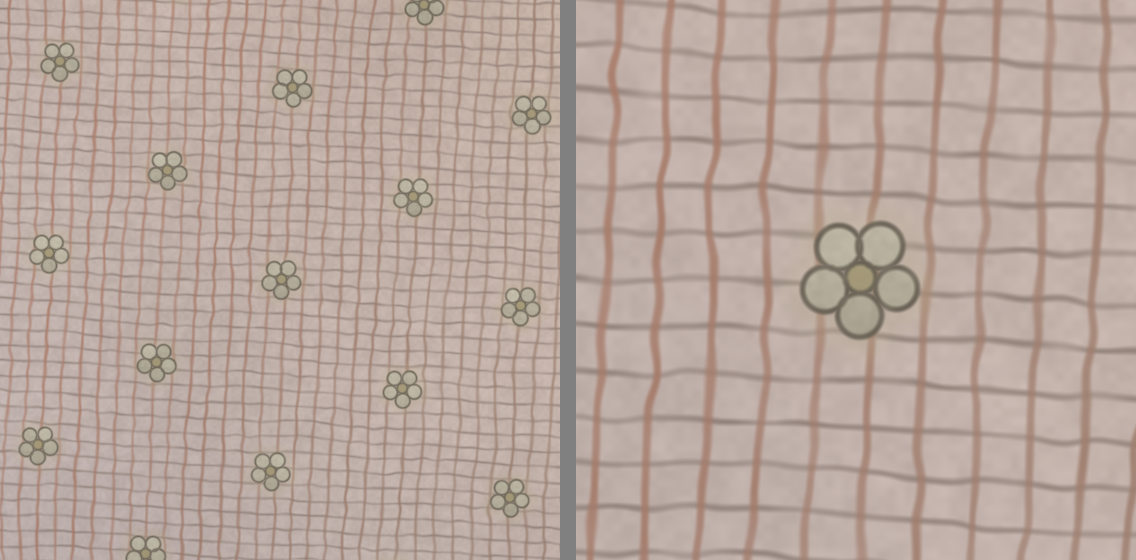
Left, the full canvas; right, a detail of the centre.
Write a Shadertoy shader that draws this pattern.

```glsl
// Tilted woven check cloth with staggered five-petal outlined flowers
#define CHECKS vec2(31.0, 36.5)      // threads across and down
#define TILT 0.052                   // slope of the weave
#define WARP_HALF 0.0024             // half width of upright threads
#define WEFT_HALF 0.0018             // half width of level threads
#define STEP_U vec2(0.427, -0.047)   // flower lattice, across
#define STEP_V vec2(0.0195, 0.3425)  // flower lattice, up
#define ORIGIN vec2(0.5066, 0.5013)  // lattice anchor
#define PETAL_RING 0.0222            // flower centre to petal centre
#define PETAL_RADIUS 0.0130
#define OUTLINE_HALF 0.0016
#define CLOTH vec3(0.755, 0.691, 0.663)
#define INK vec3(0.40, 0.375, 0.325)

const float TAU = 6.2831853;

float hash(vec2 p) {
    vec3 q = fract(p.xyx * vec3(0.1031, 0.1030, 0.0973));
    q += dot(q, q.yzx + 33.33);
    return fract((q.x + q.y) * q.z);
}

float noise(vec2 p) {
    vec2 i = floor(p), f = fract(p);
    f = f * f * (3.0 - 2.0 * f);
    return mix(mix(hash(i), hash(i + vec2(1, 0)), f.x),
               mix(hash(i + vec2(0, 1)), hash(i + vec2(1, 1)), f.x), f.y);
}

// Coverage of a soft-edged shape from its signed distance
float cover(float d, float soft) {
    return 1.0 - smoothstep(-soft, soft, d);
}

// Checked ground: reddish upright threads, greyer broken level threads
vec3 weave(vec2 uv, float soft) {
    vec2 grid = vec2(uv.x - TILT * uv.y, uv.y + TILT * uv.x) * CHECKS;
    grid += 0.30 * (vec2(noise(uv * 9.0), noise(uv * 9.0 + 40.0)) - 0.5);
    grid += 0.16 * (vec2(noise(uv * 45.0), noise(uv * 45.0 + 70.0)) - 0.5);
    vec2 cell = floor(grid + 0.5);
    vec2 dist = abs(grid - cell) / CHECKS;

    vec3 col = CLOTH;
    col += 0.035 * (noise(uv * 60.0) - 0.5);
    col += 0.030 * (noise(uv * 190.0) - 0.5);
    col += vec3(0.012, 0.0, -0.018) * (uv.x + uv.y - 1.0);

    float weft = cover(dist.y - WEFT_HALF, soft * 1.3);
    weft *= 0.42 + 0.48 * noise(vec2(grid.x * 1.3, cell.y * 7.0));
    col = mix(col, vec3(0.55, 0.49, 0.46), weft);

    float warp = cover(dist.x - WARP_HALF, soft * 1.3);
    warp *= 0.52 + 0.22 * hash(vec2(cell.x, 5.0))
          + 0.22 * noise(vec2(cell.x * 7.0, grid.y * 0.9));
    vec3 thread = mix(vec3(0.60, 0.49, 0.43), vec3(0.66, 0.48, 0.41),
                      smoothstep(0.9, 0.2, uv.x - 0.4 * uv.y + 0.2));
    return mix(col, thread, warp);
}

// Nearest flower centre on one of the two interleaved lattices
vec2 flowerCentre(vec2 uv, float stagger, out vec2 id) {
    vec2 lattice = inverse(mat2(STEP_U, STEP_V)) * (uv - ORIGIN);
    id = floor(lattice - 0.5 * stagger + 0.5) + 0.5 * stagger;
    vec2 centre = ORIGIN + STEP_U * id.x + STEP_V * id.y;
    centre.x += 0.0078 * cos(TAU * (2.0 * id.x - 1.0) / 3.0);
    return centre;
}

// Five round petals about a small yellowish heart
vec3 flower(vec3 col, vec2 p, vec2 id, float soft) {
    float heart = length(p) - (PETAL_RING - PETAL_RADIUS);
    float body = heart, ring = abs(heart);
    float shade = 0.0;
    for (int k = 0; k < 5; k++) {
        vec2 seed = id * 17.0 + float(k) * 3.7;
        float angle = TAU * (float(k) / 5.0 - 0.244) + 0.12 * (hash(seed) - 0.5);
        vec2 petal = PETAL_RING * vec2(cos(angle), sin(angle));
        float radius = PETAL_RADIUS * (0.95 + 0.1 * hash(seed + 9.0));
        float d = length(p - petal) - radius;
        body = min(body, d);
        ring = min(ring, abs(d));
        shade += cover(d, soft) * (hash(seed + 23.0) - 0.5);
    }
    // Faint stain, pale fill, heart, then the outline
    col = mix(col, vec3(0.73, 0.68, 0.56), 0.28 * smoothstep(0.024, 0.0, body));
    vec3 fill = vec3(0.70, 0.68, 0.61) + 0.06 * shade + 1.1 * p.y;
    fill += 0.04 * (noise(p * 220.0 + id * 31.0) - 0.5);
    col = mix(col, fill, 0.88 * cover(body, soft));
    col = mix(col, vec3(0.62, 0.57, 0.43), 0.8 * cover(heart, soft));
    float wear = 0.76 + 0.22 * noise(p * 130.0 + id * 13.0);
    return mix(col, INK, wear * cover(ring - OUTLINE_HALF, soft));
}

void mainImage(out vec4 fragColor, in vec2 fragCoord) {
    vec2 uv = fragCoord / iResolution.y;
    float soft = 0.0010 + 0.7 / iResolution.y;

    vec3 col = weave(uv, soft);
    for (int layer = 0; layer < 2; layer++) {
        vec2 id;
        vec2 centre = flowerCentre(uv, float(layer), id);
        col = flower(col, uv - centre, id, soft);
    }

    // Uneven light over the cloth
    col *= 0.975 + 0.05 * noise(uv * 3.0 + 11.0);
    fragColor = vec4(col, 1.0);
}
```
